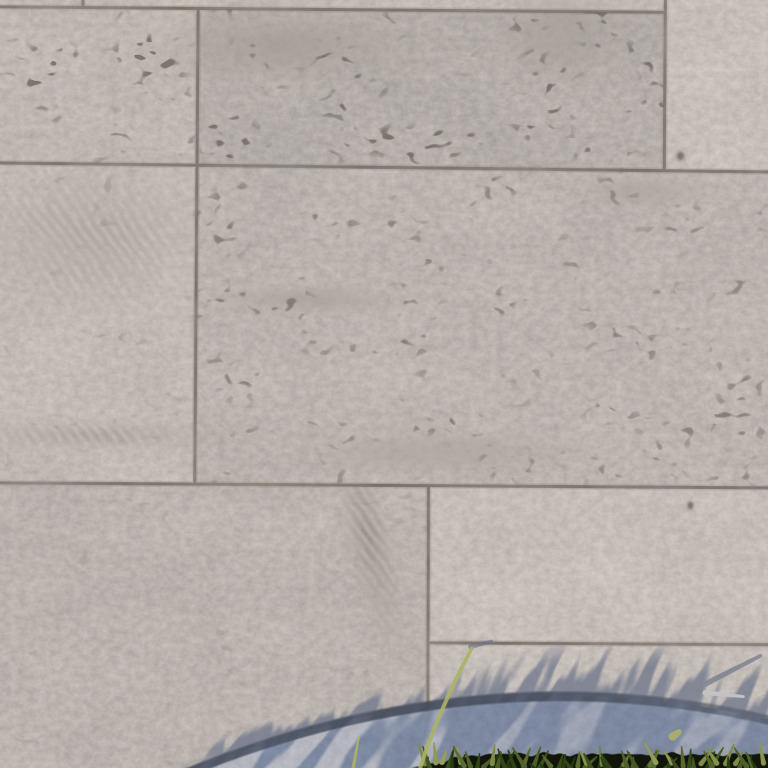
This texture is drawn by a WebGL 1 fragment shader. Its source:

```glsl
precision highp float;
// Pale stone paving from above: toned slabs, thin joints, noise grain, stains, pits.
// Below, an arched blue-grey kerb holds a grass bed whose blades throw slanted shadows.
uniform vec2 u_resolution;

const vec3 STONE = vec3(0.755, 0.727, 0.708);
const vec3 STAIN = vec3(0.49, 0.455, 0.415);
const vec3 JOINT = vec3(0.47, 0.435, 0.40);
const vec3 SHADE = vec3(0.43, 0.46, 0.54);
const vec3 KERB = vec3(0.49, 0.535, 0.63);
const vec3 RIM = vec3(0.29, 0.32, 0.38);
const vec3 SUNLIT = vec3(0.76, 0.76, 0.78);
const vec3 STRAW = vec3(0.67, 0.70, 0.40);
const float JOINT_WIDTH = 0.0017;
const float GRAIN = 0.075;
const int BLADES = 70;
float pixel;

float hash(vec2 p) {
  vec3 q = fract(p.xyx * 0.1031);
  q += dot(q, q.yzx + 33.33);
  return fract((q.x + q.y) * q.z);
}
float corner(vec2 cell, vec2 offset) {
  float a = 6.2832 * hash(cell);
  return dot(vec2(cos(a), sin(a)), offset);
}
float noise(vec2 p) {
  vec2 i = floor(p), f = fract(p), e = vec2(1.0, 0.0);
  vec2 w = f * f * f * (f * (f * 6.0 - 15.0) + 10.0);
  return mix(mix(corner(i, f), corner(i + e, f - e), w.x),
    mix(corner(i + e.yx, f - e.yx), corner(i + 1.0, f - 1.0), w.x), w.y);
}
float fbm(vec2 p) {
  float sum = 0.0, amp = 1.0;
  for (int i = 0; i < 4; i++) {
    sum += amp * noise(p);
    p = p * 2.03 + 17.3;
    amp *= 0.6;
  }
  return sum;
}
// Line from a to b, tapering towards b
float stroke(vec2 p, vec2 a, vec2 b, float width, float taper) {
  vec2 d = b - a;
  float t = clamp(dot(p - a, d) / dot(d, d), 0.0, 1.0), w = width * (1.0 - taper * t);
  return 1.0 - smoothstep(w - pixel * 0.5, w + pixel, length(p - a - d * t));
}
float joint(vec2 p, float ax, float ay, float bx, float by) {
  vec2 a = vec2(ax, ay), b = vec2(bx, by);
  return 0.75 * stroke(p, a, b, JOINT_WIDTH, 0.0) + 0.2 * stroke(p, a, b, JOINT_WIDTH * 2.2, 0.0);
}
float blot(vec2 p, float x, float y, float w, float h) {
  vec2 q = (p - vec2(x, y)) / vec2(w, h);
  return exp(-dot(q, q));
}

vec3 paving(vec2 p) {
  // Slab tone (x) and pit density (y)
  float lower = 0.371 - 0.0065 * p.x, left = 0.251 + 0.0075 * p.y;
  vec2 slab = p.x < 0.558 ? vec2(0.965, 0.15) : vec2(1.02, 0.05);
  if (p.y > lower) slab = p.x < left ? vec2(1.0, 0.2) : vec2(0.968, 0.6);
  if (p.y > 0.788 - 0.012 * p.x) {
    slab = vec2(p.x < left ? 0.985 : 0.935, 1.0);
    if (p.y > 0.991 - 0.0085 * p.x) slab = vec2(1.0, 0.1);
    if (p.x > 0.866) slab = vec2(1.025, 0.0);
  }
  float cloud = fbm(p * vec2(7.0, 11.0)), grain = fbm(p * vec2(85.0, 105.0) + 5.0);
  vec3 col = STONE * (slab.x + 0.035 * cloud + GRAIN * grain);
  // Broad stains, some combed by slanted saw marks
  float stain = 0.35 * blot(p, 0.735, 0.955, 0.06, 0.04) + 0.25 * blot(p, 0.37, 0.94, 0.14, 0.035)
    + 0.22 * blot(p, 0.83, 0.75, 0.07, 0.018) + 0.25 * blot(p, 0.40, 0.61, 0.10, 0.015)
    + 0.25 * blot(p, 0.57, 0.41, 0.13, 0.022);
  float combed = 0.32 * blot(p, 0.11, 0.69, 0.11, 0.07) + 0.4 * blot(p, 0.12, 0.433, 0.13, 0.013)
    + 0.6 * blot(p, 0.546 - 0.22 * p.y, 0.28, 0.021, 0.085) * step(p.y, lower);
  stain += combed * (0.65 + 0.35 * sin(430.0 * p.x + 300.0 * p.y + 3.0 * cloud));
  col = mix(col, STAIN, clamp(stain * (0.75 + 0.7 * cloud + 0.5 * grain), 0.0, 0.7));
  // Clustered pits and chips
  float cluster = smoothstep(-0.15, 0.5, noise(p * vec2(12.0, 19.0) + 3.0)) + blot(p, 0.185, 0.93, 0.03, 0.014);
  float pit = smoothstep(0.2, 0.48, noise(p * vec2(62.0, 88.0) + 0.8 * cloud)) * cluster * slab.y * 1.1;
  pit = max(pit, blot(p, 0.886, 0.797, 0.005, 0.006) + blot(p, 0.899, 0.342, 0.004, 0.005));
  col = mix(col, STAIN * 0.88, clamp(pit, 0.0, 0.8));
  // Joints
  float lines = max(joint(p, -0.1, 0.992, 0.866, 0.984), joint(p, -0.1, 0.789, 1.1, 0.775));
  lines = max(lines, max(joint(p, -0.1, 0.372, 1.1, 0.364), joint(p, 0.258, 0.988, 0.2535, 0.37)));
  lines = max(lines, max(joint(p, 0.867, 1.1, 0.865, 0.779), joint(p, 0.558, 0.367, 0.557, 0.05)));
  lines = max(lines, max(joint(p, 0.558, 0.163, 1.1, 0.16), joint(p, 0.108, 1.1, 0.108, 0.991)));
  return mix(col, JOINT, lines * (0.85 + 0.3 * cloud));
}

void main() {
  vec2 p = gl_FragCoord.xy / u_resolution;
  pixel = 1.0 / min(u_resolution.x, u_resolution.y);
  vec3 col = paving(p);
  float rise = p.y - 0.1 + 0.42 * (p.x - 0.73) * (p.x - 0.73);
  // Blade shadows on the stone
  float comb = noise(vec2((p.x - 0.55 * p.y) * 42.0, p.y * 9.0)) + 0.4 * noise(vec2((p.x - 0.4 * p.y) * 95.0, p.y * 16.0));
  float reach = mix(0.022, 0.068, smoothstep(0.45, 0.85, p.x));
  float shadow = 0.75 * smoothstep(-0.12, 0.28, comb + 0.32 - 0.65 * rise / reach) * (1.0 - smoothstep(0.5, 1.25, rise / reach));
  shadow = max(shadow, 0.7 * stroke(p, vec2(0.89, 0.095), vec2(0.99, 0.146), 0.004, 0.5));
  shadow = max(shadow, 0.7 * stroke(p, vec2(0.613, 0.158), vec2(0.64, 0.165), 0.003, 0.4));
  col = mix(col, SHADE, shadow * smoothstep(0.22, 0.3, p.x));
  // Kerb face with sunlit streaks, then its dark rim
  float streak = noise(vec2((p.x - 0.7 * p.y) * 34.0, p.y * 10.0 + 4.0));
  float sun = smoothstep(0.0, 0.25, streak + mix(0.32, -0.08, smoothstep(0.3, 0.62, p.x)));
  vec3 face = mix(KERB, SUNLIT, sun * mix(0.8, 0.45, smoothstep(0.45, 0.75, p.x)));
  col = mix(col, face * (1.0 + 0.06 * fbm(p * 70.0)), 1.0 - smoothstep(-pixel, pixel, rise + 0.006));
  float rim = smoothstep(-0.015, -0.011, rise) * (1.0 - smoothstep(-0.003, 0.002, rise));
  col = mix(col, RIM * (1.0 + 0.25 * comb), rim * mix(0.9, 0.6, smoothstep(0.7, 0.95, p.x)));
  // Grass bed
  float bed = 0.018 * smoothstep(0.52, 0.64, p.x) + 0.006 * noise(vec2(p.x * 60.0, 2.0));
  col = mix(col, vec3(0.07, 0.085, 0.04), smoothstep(0.53, 0.55, p.x) * (1.0 - smoothstep(bed - pixel, bed + pixel, p.y)));
  for (int i = 0; i < BLADES; i++) {
    float k = float(i), r = hash(vec2(k, 3.0)), s = hash(vec2(k, 8.0));
    vec2 root = vec2(0.545 + 0.46 * (k + r) / float(BLADES), 0.016 * s - 0.008);
    vec2 tip = root + vec2(0.032 * r - 0.016, 0.01 + 0.018 * hash(vec2(k, 15.0)));
    col = mix(col, mix(vec3(0.13, 0.22, 0.04), STRAW * 0.95, s * s), stroke(p, root, tip, 0.003, 0.8));
  }
  // Tall bent stem, stray leaves and pale twig
  float bend = abs(p.x - 0.547 - 0.33 * p.y - 0.65 * p.y * p.y);
  float stem = (1.0 - smoothstep(0.0018, 0.0018 + 1.5 * pixel, bend)) * step(p.y, 0.157);
  stem = max(stem, stroke(p, vec2(0.876, 0.041), vec2(0.884, 0.047), 0.005, 0.3));
  stem = max(stem, stroke(p, vec2(0.46, 0.0), vec2(0.467, 0.04), 0.002, 0.5));
  col = mix(col, STRAW, stem * 0.9);
  col = mix(col, SUNLIT, stroke(p, vec2(0.918, 0.098), vec2(0.968, 0.093), 0.003, 0.5));
  gl_FragColor = vec4(clamp(col, 0.0, 1.0), 1.0);
}
```
